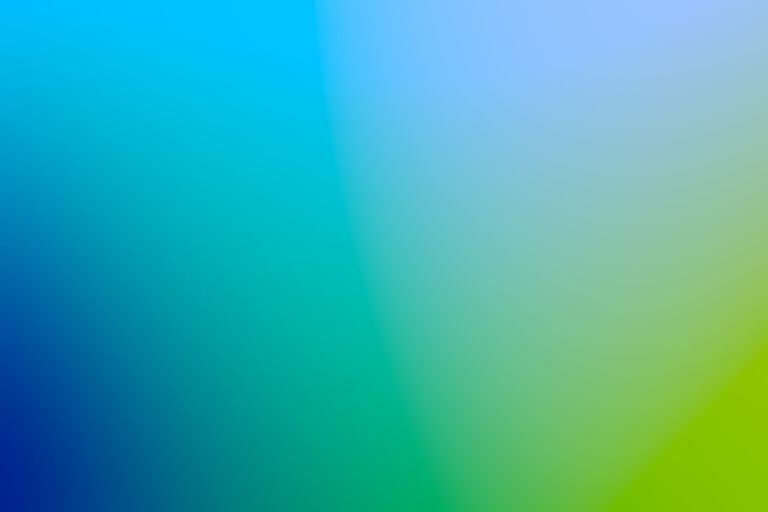
Write a Shadertoy shader that draws this background.

```glsl
// Rises from 0 at an edge towards 1; softness is the fade length, power shapes the onset.
float edgeRise(float dist, float softness, float power) {
    return pow(max(1.0 - exp(-max(dist, 0.0) / softness), 1e-5), power);
}

// Red glow to the right of a curved fold.
float redGlow(float x, float depth) {
    float fold = 0.408 + 0.05 * depth + 0.12 * depth * depth;
    float strength = mix(0.62, 0.56, depth);
    return strength * edgeRise(x - fold, 0.17, mix(0.5, 0.8, depth));
}

// Even green, darkened by a shadow spreading from the lower left.
float greenField(float x, float depth) {
    float shadow = 0.03 + 0.6 * smoothstep(0.0, 1.0, depth);
    float reach = 0.15 + 0.2 * pow(depth, 1.5);
    return 0.765 - shadow * exp(-pow(x / reach, 1.4));
}

// Blue sky fading downwards, cut off by a diagonal in the lower right.
float blueSky(float x, float depth) {
    float left = 1.03 - 0.9 * depth + 0.42 * depth * depth;
    float right = 1.24 - 0.82 * depth;
    float sky = mix(left, right, smoothstep(0.0, 0.7, x));
    float diagonal = 1.446 - 0.656 * depth - x;
    return sky * edgeRise(diagonal, mix(0.45, 0.12, depth), 0.6);
}

void mainImage(out vec4 fragColor, in vec2 fragCoord) {
    vec2 uv = fragCoord / iResolution.xy;
    float depth = 1.0 - uv.y; // 0 at the top, 1 at the bottom

    vec3 color = vec3(redGlow(uv.x, depth), greenField(uv.x, depth), blueSky(uv.x, depth));
    fragColor = vec4(clamp(color, 0.0, 1.0), 1.0);
}
```
